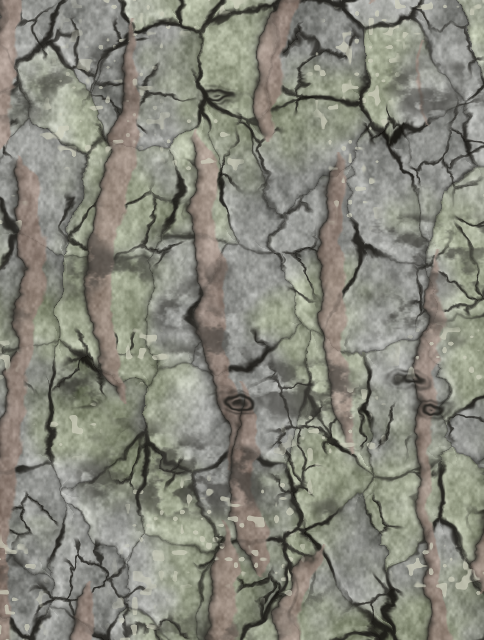
A Shadertoy shader for this texture:

```glsl
const vec3 CRACK = vec3(0.13, 0.125, 0.11);
const vec3 GREY = vec3(0.605, 0.61, 0.595);
const vec3 LICHEN = vec3(0.60, 0.625, 0.535);
const vec3 INNER_BARK = vec3(0.61, 0.54, 0.50);
const vec3 PALE = vec3(0.80, 0.80, 0.73);

float hash(vec2 p) {
    return fract(sin(dot(p, vec2(127.1, 311.7))) * 43758.5453);
}

vec2 hash2(vec2 p) {
    return vec2(hash(p), hash(p + 37.3));
}

float noise(vec2 p) {
    vec2 i = floor(p), f = fract(p);
    f = f * f * (3.0 - 2.0 * f);
    return mix(mix(hash(i), hash(i + vec2(1, 0)), f.x),
               mix(hash(i + vec2(0, 1)), hash(i + vec2(1, 1)), f.x), f.y);
}

float fbm(vec2 p) {
    float sum = 0.0, amp = 0.5;
    for (int i = 0; i < 4; i++) {
        sum += amp * noise(p);
        p = p * 2.03 + 17.7;
        amp *= 0.5;
    }
    return sum / 0.9375;
}

vec2 warp(vec2 p, float freq, float amount) {
    return p + amount * (vec2(fbm(p * freq), fbm(p * freq + 51.0)) - 0.5);
}

// Voronoi plates: border distance, plate id, direction to the border
vec4 plates(vec2 q) {
    vec2 cell = floor(q), f = fract(q), nearest = vec2(0), owner = vec2(0), normal = vec2(0);
    float best = 9.0;
    for (int y = -1; y <= 1; y++)
    for (int x = -1; x <= 1; x++) {
        vec2 o = vec2(x, y), r = o + hash2(cell + o) - f;
        if (dot(r, r) < best) { best = dot(r, r); nearest = r; owner = o; }
    }
    best = 9.0;
    for (int y = -2; y <= 2; y++)
    for (int x = -2; x <= 2; x++) {
        vec2 o = owner + vec2(x, y), r = o + hash2(cell + o) - f;
        vec2 gap = r - nearest;
        if (dot(gap, gap) > 1e-4) {
            vec2 n = normalize(gap);
            float d = dot(0.5 * (r + nearest), n);
            if (d < best) { best = d; normal = n; }
        }
    }
    return vec4(best, hash(cell + owner), normal);
}

float crackLine(float d, float width, float soft) {
    return 1.0 - smoothstep(0.3 * width, width + soft, d);
}

// Signed offset and half width of one wandering vertical furrow
vec2 furrow(vec2 p, float id) {
    float centre = (id + 0.25 + 0.5 * hash(vec2(id, 4.0))) * 0.125;
    centre += 0.13 * (noise(vec2(p.y * 3.5, id * 9.1)) - 0.5) + 0.05 * (p.y - 0.5);
    float open = smoothstep(0.42, 0.72, noise(vec2(p.y * 4.5 + 3.0, id * 5.7 + 2.0)));
    return vec2(p.x - centre, 0.019 * open);
}

// Dark, horizontally streaked oval scar
float knot(vec2 p, vec2 centre, float size) {
    vec2 d = (warp(p, 22.0, 0.03) - centre) / vec2(size, size * 0.5);
    float rings = 0.5 + 0.5 * sin(length(d) * 13.0 + 5.0 * noise(p * 60.0));
    return (1.0 - smoothstep(0.5, 1.1, length(d))) * (0.3 + 0.6 * rings);
}

void mainImage(out vec4 fragColor, in vec2 fragCoord) {
    vec2 p = fragCoord / iResolution.y;
    float soft = 0.0015 + 1.0 / iResolution.y;
    vec2 jagged = warp(warp(p, 7.0, 0.07), 32.0, 0.028);

    // Plate surface: tint, mottling and fine grain
    vec4 plate = plates(jagged * vec2(9.0, 6.3));
    float d = plate.x / 7.6;
    float tint = smoothstep(0.35, 0.65, fbm(p * 6.0 + 8.0) + 0.3 * (plate.y - 0.5));
    vec3 col = mix(GREY, LICHEN, tint);
    float tone = 0.13 * (plate.y - 0.5) + 0.30 * (fbm(p * vec2(17.0, 13.0)) - 0.5);
    tone += 0.25 * (fbm(p * vec2(85.0, 65.0) + 5.0) - 0.5);
    tone += 0.12 * (noise(p * vec2(230.0, 180.0)) - 0.5);
    col += tone;

    // Lit rims on lower and left edges, shade on the right
    float rim = exp(-pow((d - 0.010) / 0.006, 2.0));
    col += rim * (0.09 * max(-plate.w, 0.0) + 0.06 * max(-plate.z, 0.0));
    col *= 1.0 - 0.28 * exp(-d / 0.009) * (0.6 + 0.4 * plate.z);

    // Exposed inner bark, shadowed by the plate on its left
    vec2 fp = warp(p, 24.0, 0.035);
    float bare = 0.0;
    for (int i = -1; i < 7; i++) {
        vec2 f = furrow(fp, float(i));
        float inside = smoothstep(-soft, soft, f.y - abs(f.x)) * step(0.002, f.y);
        float shade = exp(-abs(f.x + f.y) / 0.0045) * smoothstep(0.002, 0.009, f.y);
        vec3 bark = INNER_BARK + 0.7 * tone + 0.07 * (noise(p * vec2(130.0, 28.0)) - 0.5);
        col = mix(col, bark, 0.88 * inside);
        col = mix(col, CRACK, 0.78 * shade);
        bare = max(bare, inside);
    }

    // Main cracks, stronger where they run upright
    float patchy = smoothstep(0.25, 0.62, noise(p * 13.0 + 21.0));
    float width = 0.0055 * patchy * mix(0.55, 1.0, abs(plate.z)) * (0.5 + noise(p * 45.0));
    float dark = crackLine(d, width, soft) * (0.3 + 0.7 * patchy);
    col = mix(col, CRACK, 0.93 * dark * (1.0 - 0.8 * bare));

    // Short hairline splits and flakes
    vec4 flake = plates(warp(jagged, 40.0, 0.018) * vec2(17.0, 15.0) + 40.0);
    float broken = smoothstep(0.52, 0.72, noise(p * 15.0 + 70.0));
    float split = crackLine(flake.x / 16.0, 0.0018, soft) * broken;
    col = mix(col, CRACK, 0.8 * split * (1.0 - bare));
    col += 0.10 * (flake.y - 0.5) * broken * (1.0 - bare);

    // Weathered stains and scars
    float stain = smoothstep(0.56, 0.74, fbm(p * vec2(6.0, 8.0) + 31.0));
    stain *= smoothstep(0.38, 0.62, fbm(p * vec2(38.0, 48.0)));
    col = mix(col, CRACK + 0.07, 0.6 * stain);
    for (int i = 0; i < 4; i++) {
        vec2 centre = hash2(vec2(float(i), 12.0)) * vec2(0.65, 0.9) + 0.05;
        col = mix(col, CRACK, knot(p, centre, 0.038));
    }

    // Pale crust specks
    float speck = smoothstep(0.73, 0.83, noise(p * 95.0 + 9.0));
    speck *= smoothstep(0.55, 0.72, noise(p * 9.0 + 63.0));
    col = mix(col, PALE, 0.75 * speck * (1.0 - dark));

    fragColor = vec4(clamp(col, 0.0, 1.0), 1.0);
}
```
